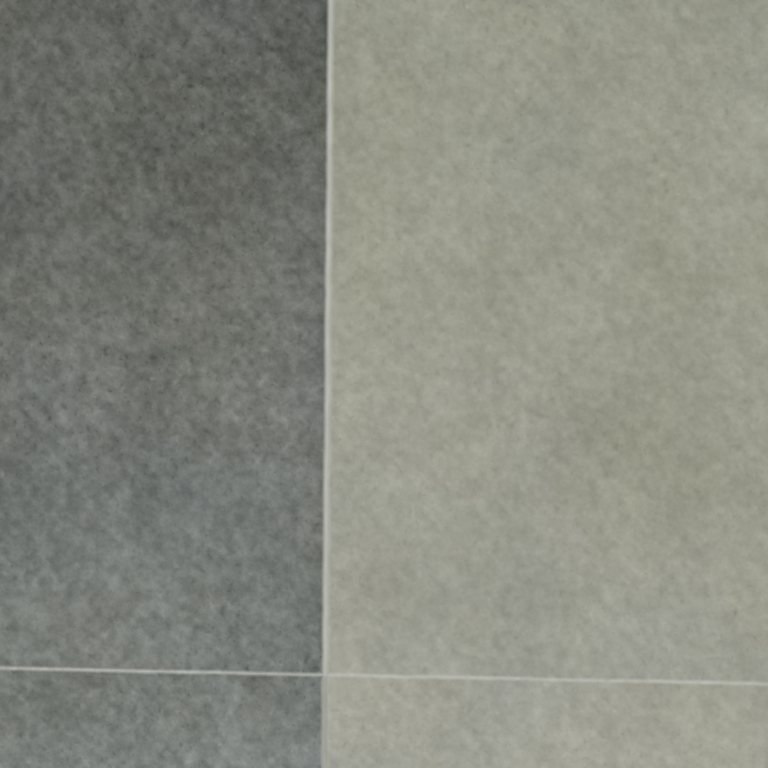
A WebGL 2 fragment shader for this texture:

```glsl
#version 300 es
precision highp float;
// Slate-grey and warm stone floor tiles meeting at thin pale grout joints.
uniform vec2 u_resolution;
out vec4 fragColor;

#define TILE_SIZE vec2(0.64, 0.95)
#define CROSSING vec2(0.4225, 0.1300)
#define JOINT_TILT vec2(0.0080, -0.0205)
#define JOINT_WIDTH vec2(0.0095, 0.0054)
#define GRAIN 0.20
#define CLOUDS 0.11
#define FLECKS 0.075
#define DARK_TOP vec3(0.385, 0.393, 0.373)
#define DARK_LOW vec3(0.492, 0.508, 0.492)
#define WARM_TOP vec3(0.588, 0.594, 0.538)
#define WARM_LOW vec3(0.630, 0.632, 0.588)
#define GROUT vec3(0.725, 0.730, 0.700)

// Integer mixing hash of a lattice point, 0 to 1
float hash(vec2 p) {
    uvec2 q = uvec2(ivec2(floor(p))) * uvec2(1597u, 3812u);
    uint h = (q.x ^ (q.y + 7919u)) * 74761u;
    h = (h ^ (h >> 15u)) * 28653u;
    h = (h ^ (h >> 13u)) * 51749u;
    return float((h ^ (h >> 16u)) & 65535u) / 65535.0;
}

float noise(vec2 p) {
    vec2 i = floor(p), f = fract(p);
    f = f * f * (3.0 - 2.0 * f);
    return mix(mix(hash(i), hash(i + vec2(1, 0)), f.x),
               mix(hash(i + vec2(0, 1)), hash(i + vec2(1, 1)), f.x), f.y);
}

// Layered noise centred on zero
float fbm(vec2 p) {
    float sum = 0.0, amplitude = 0.5;
    for (int i = 0; i < 4; i++) {
        sum += amplitude * (noise(p) - 0.5);
        p = mat2(0.8, 0.6, -0.6, 0.8) * p * 2.03 + 17.3;
        amplitude *= 0.55;
    }
    return sum;
}

// Short scratches and pits scattered one per cell; negative is dark
float flecks(vec2 p, float density) {
    vec2 cell = floor(p);
    float sum = 0.0;
    for (int y = -1; y <= 1; y++)
    for (int x = -1; x <= 1; x++) {
        vec2 c = cell + vec2(x, y);
        float pick = hash(c + 41.0);
        float angle = 2.2 + 2.6 * (hash(c + 83.0) - 0.5);
        vec2 d = p - c - vec2(hash(c + 7.0), hash(c + 19.0));
        vec2 along = vec2(cos(angle), sin(angle));
        d = vec2(dot(d, along), dot(d, vec2(-along.y, along.x)));
        d /= vec2(mix(0.18, 0.42, hash(c + 131.0)), 0.17);
        float tone = hash(c + 211.0) < 0.62 ? -1.0 : 0.75;
        sum += tone * step(pick, density) * exp(-2.0 * dot(d, d));
    }
    return sum;
}

// Face of one tile: vertical fade, clouding, fibrous grain and flecks
vec3 stone(vec2 p, vec2 tile) {
    float dark = mod(tile.x, 2.0);
    vec2 q = p + 3.7 * mod(tile, 2.0) + 5.0;
    float fade = smoothstep(0.0, 0.95, p.y + 0.45 * (p.x - 0.6) * (1.0 - dark));
    vec3 color = mix(mix(WARM_LOW, WARM_TOP, fade), mix(DARK_LOW, DARK_TOP, fade), dark);

    float cloud = fbm(q * 5.0) + 0.6 * fbm(q * 19.0);
    vec2 slant = vec2(q.x + q.y, (q.y - q.x) * 0.6);
    float grain = 0.5 * fbm(slant * 58.0) + 0.65 * fbm(q * 110.0);
    float pits = flecks(q * 46.0, 0.30) + 0.8 * flecks(q * 88.0 + 9.0, 0.48);
    float rough = mix(0.62, 1.0, dark);
    color += CLOUDS * mix(0.65, 0.9, dark) * cloud;
    color += rough * (GRAIN * grain + 0.6 * FLECKS * pits * (0.4 + 1.2 * noise(q * 9.0)));

    // Faint drift between cool and ochre patches
    float tint = fbm(q * 6.0 + 31.0);
    return color + 0.022 * tint * vec3(0.9, 0.2, -1.0);
}

void main() {
    vec2 p = gl_FragCoord.xy / u_resolution;
    float pixel = 1.0 / min(u_resolution.x, u_resolution.y);

    // Slightly skewed grid with wavering joint edges
    vec2 wobble = vec2(fbm(vec2(p.y * 28.0, 3.0)), fbm(vec2(p.x * 28.0, 9.0)));
    vec2 grid = p - CROSSING - JOINT_TILT * p.yx + 0.0014 * wobble;
    vec2 tile = floor(grid / TILE_SIZE);
    vec2 offset = grid - TILE_SIZE * floor(grid / TILE_SIZE + 0.5);
    vec3 color = stone(p, tile);

    // Soft shade where the dark tile dips toward the joints
    vec2 gap = abs(offset) - 0.5 * JOINT_WIDTH;
    float edge = exp(-max(min(gap.x, gap.y), 0.0) * 180.0);
    color -= 0.025 * edge * mod(tile.x, 2.0);

    // Grout with feathered edges, worn unevenly and duller in the lower course
    vec2 cover = 1.0 - smoothstep(vec2(-0.0030, -0.0018) - pixel, vec2(0.0014, 0.0010) + pixel, gap);
    float worn = 0.5 * fbm(p * vec2(120.0, 45.0)) + 0.4 * fbm(p * 16.0);
    float lower = mod(tile.y, 2.0);
    vec3 grout = GROUT + 0.12 * worn - 0.085 * lower * cover.x * (1.0 - cover.y);
    grout -= 0.060 * smoothstep(-0.001, 0.005, offset.x) * cover.x;
    float strength = max(cover.x * 0.95, cover.y * (0.86 + 0.5 * worn));
    color = mix(color, grout, clamp(strength, 0.0, 1.0));

    fragColor = vec4(clamp(color, 0.0, 1.0), 1.0);
}
```
